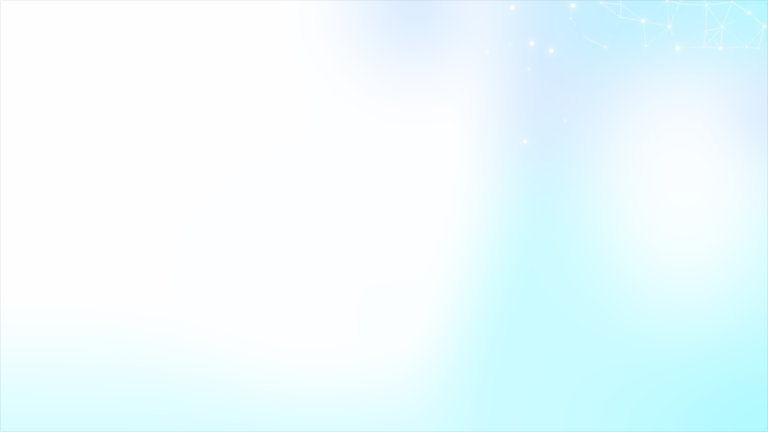
Write a Shadertoy shader that draws this background.

```glsl
// A pale, airy backdrop: white on the left, soft cyan and lavender on the right.
// Broad gradients and Gaussian glows build the light; a jittered grid of nodes
// scatters white sparks and fine links near the upper right.

#define WHITE      vec3(0.998, 0.998, 1.0)
#define AQUA       vec3(0.80, 0.985, 1.0)
#define DEEP_AQUA  vec3(0.68, 0.98, 1.0)
#define SKY        vec3(0.74, 0.94, 1.0)
#define LAVENDER   vec3(0.86, 0.925, 1.0)
#define CELL       0.046
#define DOT_SIZE   0.0062
#define LINK_WIDTH 0.0011
#define LINK_GAIN  0.4

float glow(vec2 p, vec2 center, vec2 radius) {
    vec2 d = (p - center) / radius;
    return exp(-dot(d, d));
}

vec3 hash3(vec2 p) {
    vec3 q = fract(p.xyx * vec3(0.1031, 0.1030, 0.0973));
    q += dot(q, q.yxz + 33.33);
    return fract((q.xxy + q.yzz) * q.zyx);
}

float segmentDistance(vec2 p, vec2 a, vec2 b) {
    vec2 ab = b - a;
    float t = clamp(dot(p - a, ab) / max(dot(ab, ab), 1e-6), 0.0, 1.0);
    return length(p - a - t * ab);
}

// Chance that a node exists: a band along the top and a trail falling from it
float sparkDensity(vec2 uv) {
    float band = smoothstep(0.80, 0.97, uv.y) * smoothstep(0.56, 0.80, uv.x);
    float trail = 0.34 * glow(uv, vec2(0.695, 0.74), vec2(0.06, 0.16));
    return 0.75 * band + trail;
}

// Node position in height units, with its brightness (0 when absent)
vec3 node(vec2 cell, float aspect) {
    vec3 h = hash3(cell + 17.0);
    vec2 pos = (cell + 0.1 + 0.8 * h.xy) * CELL;
    float alive = step(h.z, sparkDensity(pos / vec2(aspect, 1.0)));
    return vec3(pos, alive * (0.35 + 0.65 * hash3(cell + 71.0).x));
}

float link(vec2 p, vec3 a, vec3 b, float pixel) {
    float d = segmentDistance(p, a.xy, b.xy);
    float line = 1.0 - smoothstep(0.0, LINK_WIDTH + pixel, d);
    float nearby = 1.0 - smoothstep(CELL, 2.0 * CELL, distance(a.xy, b.xy));
    return line * nearby * step(0.01, a.z * b.z);
}

float sparks(vec2 p, float aspect, float pixel) {
    vec2 home = floor(p / CELL);
    vec3 center = node(home, aspect);
    float dots = 0.0, links = 0.0;
    for (int y = -1; y <= 1; y++) {
        for (int x = -1; x <= 1; x++) {
            vec3 n = node(home + vec2(x, y), aspect);
            float r = DOT_SIZE * n.z;
            float d = distance(p, n.xy);
            float core = 1.0 - smoothstep(r - pixel, r + pixel, d);
            float halo = 0.3 * exp(-d * d / (5.0 * r * r + 1e-6));
            dots = max(dots, n.z * max(core, halo));
            links = max(links, link(p, center, n, pixel));
        }
    }
    vec2 uv = p / vec2(aspect, 1.0);
    float linked = smoothstep(0.82, 0.93, uv.y) * smoothstep(0.69, 0.78, uv.x);
    return max(dots, LINK_GAIN * links * linked);
}

vec3 backdrop(vec2 uv) {
    // Left side: faint tint, turning aqua along the bottom
    float tint = smoothstep(0.05, 0.5, uv.x) * (1.0 - smoothstep(0.3, 0.95, uv.y));
    vec3 color = mix(WHITE, AQUA, 0.06 * tint);
    float height = 0.36 - 0.16 * glow(uv, vec2(0.42, 0.0), vec2(0.18, 1.0));
    color = mix(color, AQUA, 0.8 * (1.0 - smoothstep(-0.08, height, uv.y)));

    // Right side: aqua below, lavender above
    vec3 field = mix(AQUA, LAVENDER, smoothstep(0.40, 0.82, uv.y));
    float edge = 0.52 + 0.06 * smoothstep(0.1, 0.6, uv.y);
    color = mix(color, field, smoothstep(edge, edge + 0.14, uv.x));

    // Coloured glows along the top and right edges
    color = mix(color, LAVENDER, 0.95 * glow(uv, vec2(0.54, 1.0), vec2(0.09, 0.17)));
    color = mix(color, SKY, 0.95 * glow(uv, vec2(0.84, 0.97), vec2(0.13, 0.17)));
    color = mix(color, DEEP_AQUA, 0.75 * glow(uv, vec2(1.0, 1.0), vec2(0.10, 0.16)));
    color = mix(color, DEEP_AQUA, 0.9 * glow(uv, vec2(1.02, 0.0), vec2(0.20, 0.22)));

    // White haze with a broad flat heart
    vec2 d = (uv - vec2(0.89, 0.57)) / vec2(0.125, 0.30);
    color = mix(color, WHITE, 0.88 * exp(-pow(dot(d, d), 1.4)));
    return mix(color, LAVENDER, 0.6 * glow(uv, vec2(1.0, 0.74), vec2(0.05, 0.10)));
}

void mainImage(out vec4 fragColor, in vec2 fragCoord) {
    vec2 uv = fragCoord / iResolution.xy;
    float aspect = iResolution.x / iResolution.y;
    float pixel = 1.0 / iResolution.y;
    vec2 p = uv * vec2(aspect, 1.0);

    vec3 color = mix(backdrop(uv), vec3(1.0), 0.9 * sparks(p, aspect, pixel));

    // Hairline frame
    vec2 inset = min(p, vec2(aspect, 1.0) - p);
    float frame = 1.0 - smoothstep(0.001, 0.004, min(inset.x, inset.y));
    fragColor = vec4(color * (1.0 - 0.05 * frame), 1.0);
}
```
